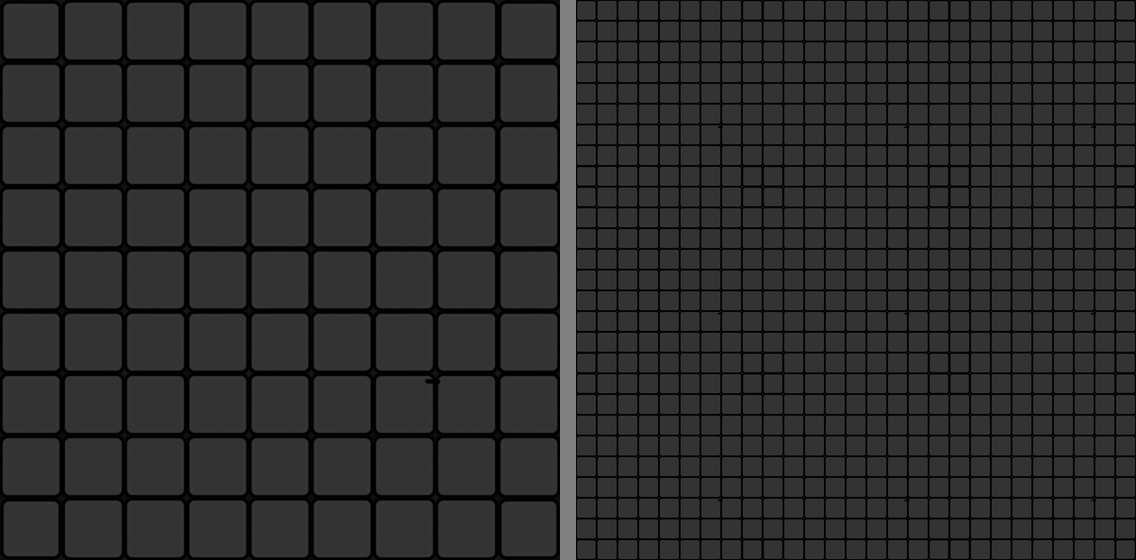
Left, the tile; right, the same tile 3 across and 3 down.
Write a Shadertoy shader that draws this pattern.

```glsl
const float TILES = 9.0;            // repeats across and down
const float TILE_HALF = 0.457;      // half tile width, in cells
const float CORNER_RADIUS = 0.085;
const float CORNER_SHRINK = 0.016;  // inset of the four outermost tiles
const float OUTLINE = 0.048;        // black border around each tile
const float SOFTNESS = 0.014;       // least edge blur, in cells
const float RIM_WIDTH = 0.022;
const float RIM_GAIN = 0.012;
const float GRAIN = 0.004;
const vec3 TILE_COLOR = vec3(0.2);
const vec3 OUTLINE_COLOR = vec3(0.004, 0.004, 0.008);
const vec3 JOINT_COLOR = vec3(0.07, 0.07, 0.09);
const vec2 NICK_START = vec2(6.87, 2.872);  // small dark scratch, in cells
const vec2 NICK_END = vec2(7.04, 2.866);
const float NICK_RADIUS = 0.036;

float hash(vec2 p) {
    vec3 q = fract(p.xyx * vec3(0.1031, 0.1030, 0.0973));
    q += dot(q, q.yzx + 33.33);
    return fract((q.x + q.y) * q.z);
}

// Value noise that repeats every period cells
float wrappedNoise(vec2 p, float period) {
    vec2 i = floor(p), f = fract(p);
    f = f * f * (3.0 - 2.0 * f);
    vec2 a = mod(i, period), b = mod(i + 1.0, period);
    return mix(mix(hash(a), hash(vec2(b.x, a.y)), f.x),
               mix(hash(vec2(a.x, b.y)), hash(b), f.x), f.y);
}

float roundedBox(vec2 p, float halfSize, float radius) {
    vec2 q = abs(p) - halfSize + radius;
    return length(max(q, 0.0)) + min(max(q.x, q.y), 0.0) - radius;
}

float capsule(vec2 p, vec2 a, vec2 b, float radius) {
    vec2 ab = b - a;
    float t = clamp(dot(p - a, ab) / dot(ab, ab), 0.0, 1.0);
    return length(p - a - ab * t) - radius;
}

void mainImage(out vec4 fragColor, in vec2 fragCoord) {
    vec2 p = fragCoord / iResolution.xy * TILES;
    vec2 cell = floor(p);
    float blur = max(SOFTNESS, 0.75 * TILES / min(iResolution.x, iResolution.y));

    // Tile distance, with the outermost corners slightly smaller
    vec2 fromCenter = abs(cell - 0.5 * (TILES - 1.0));
    float isCorner = step(0.5 * TILES - 0.75, min(fromCenter.x, fromCenter.y));
    float d = roundedBox(fract(p) - 0.5, TILE_HALF - CORNER_SHRINK * isCorner, CORNER_RADIUS);

    // Bluish joints where four outlines meet, uneven in strength
    float jointLevel = mix(0.75, 1.2, hash(mod(floor(p + 0.5), TILES) + 7.0));
    float joint = smoothstep(-blur, blur, d - OUTLINE - 0.006);
    vec3 color = mix(OUTLINE_COLOR, JOINT_COLOR * jointLevel, joint);

    // Tile face with faint grain and a lighter rim
    float grain = wrappedNoise(p * 12.0, TILES * 12.0) - 0.5;
    float rim = 1.0 - smoothstep(0.0, RIM_WIDTH, abs(d + 1.5 * RIM_WIDTH));
    vec3 face = TILE_COLOR + GRAIN * grain + RIM_GAIN * rim;
    color = mix(color, face, 1.0 - smoothstep(-blur, blur, d));

    // Scratch across one joint
    float nick = capsule(p, NICK_START, NICK_END, NICK_RADIUS);
    color = mix(color, OUTLINE_COLOR, 1.0 - smoothstep(-blur, blur, nick));

    fragColor = vec4(color, 1.0);
}
```
